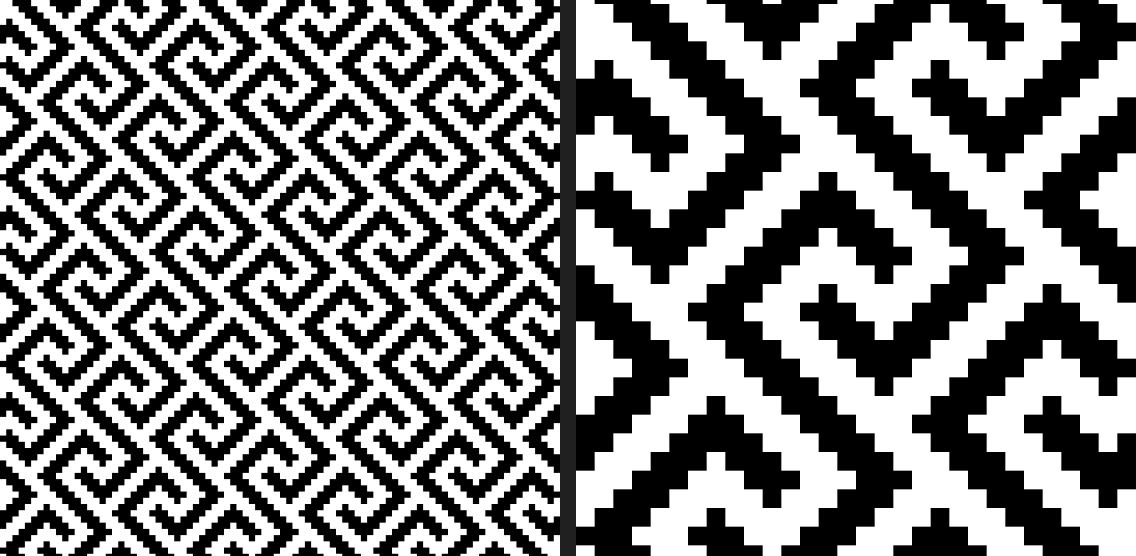
Left, the full canvas; right, a detail of the centre.
A Shadertoy shader for this pattern:

```glsl
// Interlocking black S-shaped meanders on white, stepped on a diagonal grid of square cells.

float box(vec2 p, vec2 center, vec2 halfSize) {
    vec2 d = abs(p - center) - halfSize;
    return max(d.x, d.y);
}

// One S in diagonal stroke widths: long bar, two arms, two inward hooks.
float meander(vec2 p) {
    if (p.y > 0.0) p = -p;                                      // half-turn symmetry
    float bar  = box(p, vec2(0.0, 0.0), vec2(3.5, 0.5));
    float arm  = box(p, vec2(3.0, -2.0), vec2(0.5, 2.5));
    float hook = box(p, vec2(2.0, -4.0), vec2(1.5, 0.5));
    return min(bar, min(arm, hook));
}

// 1 where the cell is black; the S repeats along (12, 6) and (-6, 12) cells.
float ink(vec2 cell) {
    vec2 p = cell + 0.5 - vec2(48.0, 39.0);
    vec2 tile = floor(vec2(2.0 * p.x + p.y, 2.0 * p.y - p.x) / 30.0 + 0.5);
    float dist = 1e3;
    for (int j = -1; j <= 1; j++) {
        for (int i = -1; i <= 1; i++) {
            vec2 t = tile + vec2(i, j);
            vec2 q = p - t.x * vec2(12.0, 6.0) - t.y * vec2(-6.0, 12.0);
            dist = min(dist, meander(vec2(q.x + q.y, q.x - q.y) / 3.0));
        }
    }
    return step(dist, 0.0);
}

void mainImage(out vec4 fragColor, in vec2 fragCoord) {
    // 90 cells across, counted from the top left
    float cellsPerPixel = 90.0 / iResolution.x;
    vec2 p = vec2(fragCoord.x, iResolution.y - fragCoord.y) * cellsPerPixel;

    // Share of the pixel on each side of the nearest cell corner
    vec2 corner = floor(p + 0.5);
    vec2 w = clamp((p - corner) / cellsPerPixel + 0.5, 0.0, 1.0);
    float upper = mix(ink(corner - 1.0), ink(corner - vec2(0.0, 1.0)), w.x);
    float lower = mix(ink(corner - vec2(1.0, 0.0)), ink(corner), w.x);

    fragColor = vec4(vec3(1.0 - mix(upper, lower, w.y)), 1.0);
}
```
